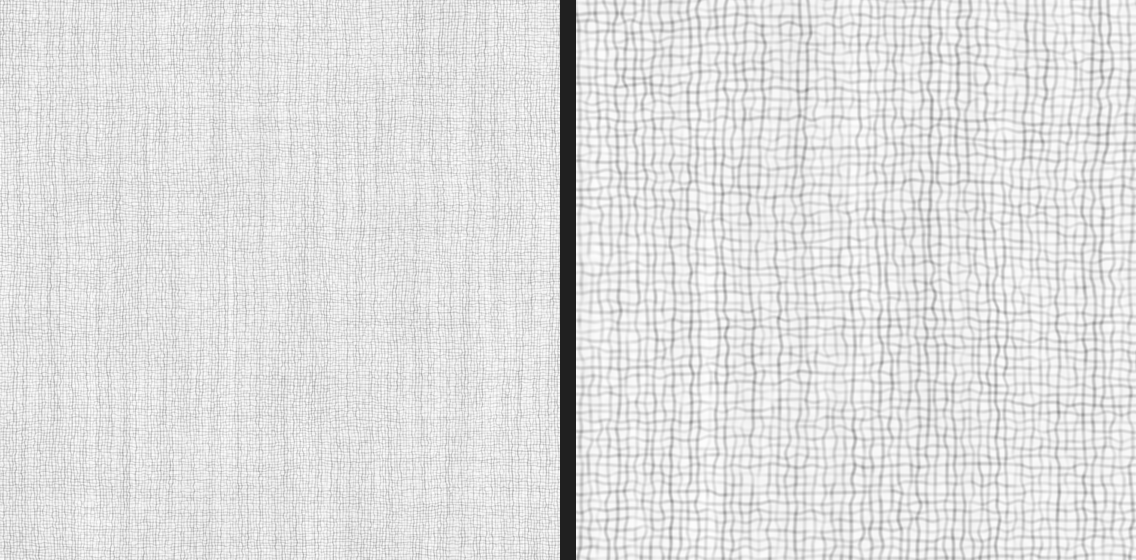
Left: the whole. Right: its middle third, enlarged.
A WebGL 1 fragment shader for this texture:

```glsl
precision highp float;
// Pale woven linen: two crossed sets of thin grey gaps between white threads.
// Each gap wobbles and fades along its length by value noise; long, narrow
// vertical streaks and fainter horizontal bands vary the tone of the cloth.

uniform vec2 u_resolution;

const float THREADS = 184.0;          // threads across the canvas
const vec3 CLOTH = vec3(0.972);
const float WARP_DEPTH = 0.108;       // darkness of the vertical gaps
const float WEFT_DEPTH = 0.082;       // darkness of the horizontal gaps

float hash(vec2 p) {
  vec3 q = fract(vec3(p.xyx) * 0.1031);
  q += dot(q, q.yzx + 33.33);
  return fract((q.x + q.y) * q.z);
}

float noise(vec2 p) {
  vec2 cell = floor(p);
  vec2 f = fract(p);
  f = f * f * (3.0 - 2.0 * f);
  float low = mix(hash(cell), hash(cell + vec2(1.0, 0.0)), f.x);
  float high = mix(hash(cell + vec2(0.0, 1.0)), hash(cell + vec2(1.0)), f.x);
  return mix(low, high, f.y);
}

// Noise centred on zero, from -1 to 1.
float sway(vec2 p) {
  return 2.0 * noise(p) - 1.0;
}

// Gaps between parallel threads: p.x runs across them, p.y along them.
float gaps(vec2 p, float seed, float pixel, float variation) {
  float halfWidth = 0.3 + 0.5 * pixel;
  float shade = 0.0;
  for (int i = -1; i <= 1; i++) {
    float id = floor(p.x) + float(i);
    float lane = id + seed;
    float wobble = 0.24 * sway(vec2(lane, p.y * 0.7));
    float offset = abs(p.x - id - 0.5 - wobble);
    float line = 1.0 - smoothstep(0.0, halfWidth, offset);
    float longFade = variation * sway(vec2(lane + 400.0, p.y * 0.035));
    float shortFade = 0.4 * sway(vec2(lane + 800.0, p.y * 0.8));
    shade = max(shade, line * max(0.0, 1.0 + longFade + shortFade));
  }
  return shade * 0.475 / halfWidth;
}

// Elongated tone changes: p.x runs across the streaks, p.y along them.
float streaks(vec2 p, float seed) {
  float fine = sway(vec2(p.x * 0.5 + seed, p.y * 0.022));
  float broad = sway(vec2(p.x * 0.12 + seed + 300.0, p.y * 0.015));
  return 0.6 * fine + 0.4 * broad;
}

void main() {
  float side = min(u_resolution.x, u_resolution.y);
  vec2 p = gl_FragCoord.xy / side * THREADS;
  float pixel = THREADS / side;

  // Slow drift keeps the weave from being a rigid grid.
  vec2 drift = vec2(sway(p * 0.06 + 50.0), sway(p * 0.06 + 150.0));
  vec2 weave = p + 0.6 * drift;

  float warp = gaps(weave, 11.0, pixel, 0.55);
  float weft = gaps(weave.yx, 1211.0, pixel, 0.35);
  float tone = 0.024 * streaks(p, 23.0) + 0.01 * streaks(p.yx, 700.0);
  float fibre = 0.012 * sway(p * 1.7 + 90.0);

  vec3 color = CLOTH - WARP_DEPTH * warp - WEFT_DEPTH * weft + tone + fibre;
  gl_FragColor = vec4(clamp(color, 0.0, 1.0), 1.0);
}
```
